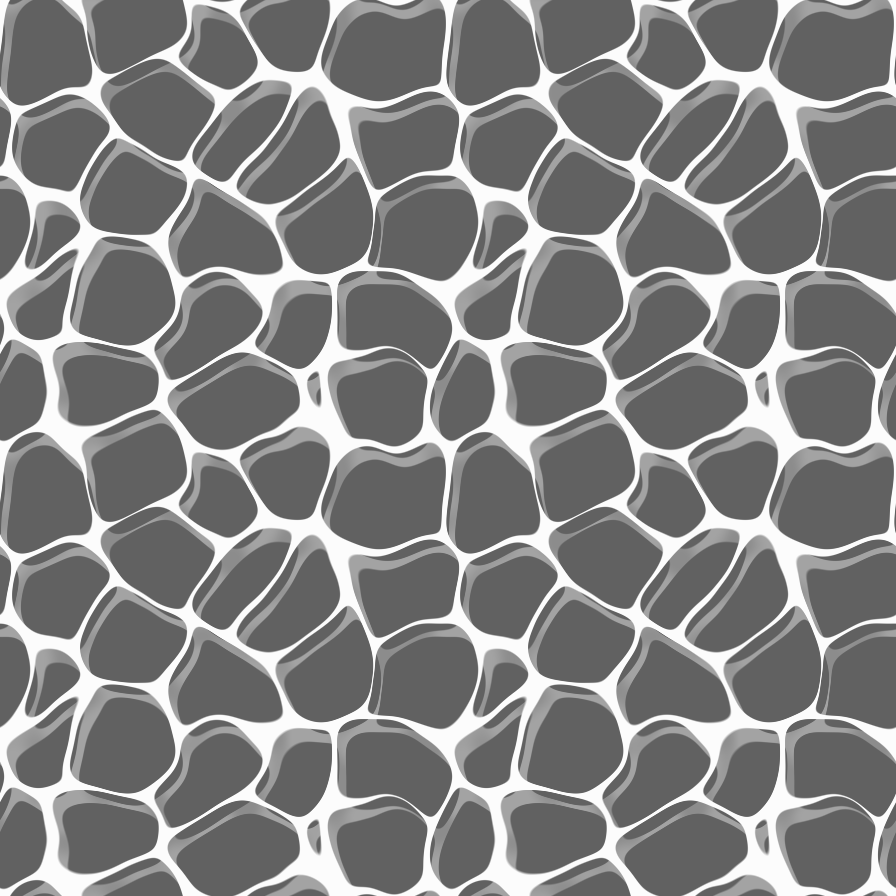
A Shadertoy shader for this texture:

```glsl
// Tiling web of white water-caustic lines on dark gray, with a gray shadow web.
// A wrapped, weighted Voronoi diagram gives large and small cells; a soft minimum
// of its edge distances rounds the corners, and gradient noise bends the lines.

const float REPEATS = 2.0;                    // tiles across and down
const float CELLS = 5.0;                      // cells per tile side
const float JITTER = 0.78;                    // scatter of cell sites
const float SIZE_VARIATION = 0.28;            // spread of cell weights
const float CORNER_SHARPNESS = 14.0;
const vec2 SHADOW_OFFSET = vec2(0.09, -0.14); // in cell units
const vec3 GROUND = vec3(0.38);
const vec3 SHADOW_DIM = vec3(0.55);
const vec3 SHADOW_LIT = vec3(0.64);
const vec3 LINE = vec3(0.99);

// Three random values for a lattice point that wraps at the given period
vec3 wrappedHash(vec2 lattice, float period, uint seed) {
    uvec2 wrapped = uvec2(mod(lattice + 0.5, period));
    uvec3 v = uvec3(wrapped, seed) * 1664525u + 1013904223u;
    v.x += v.y * v.z;
    v.y += v.z * v.x;
    v.z += v.x * v.y;
    v ^= v >> 16u;
    v.x += v.y * v.z;
    v.y += v.z * v.x;
    v.z += v.x * v.y;
    return vec3(v >> 8u) / float(1 << 24);
}

float cornerGradient(vec2 corner, vec2 p, float period, uint seed) {
    float angle = 6.28319 * wrappedHash(corner, period, seed).x;
    return dot(vec2(cos(angle), sin(angle)), p - corner);
}

// Periodic gradient noise, about -0.6 to 0.6
float gradientNoise(vec2 p, float period, uint seed) {
    vec2 i = floor(p);
    vec2 f = p - i;
    vec2 u = f * f * f * (f * (f * 6.0 - 15.0) + 10.0);
    vec2 e = vec2(1.0, 0.0);
    float low = mix(cornerGradient(i, p, period, seed),
                    cornerGradient(i + e.xy, p, period, seed), u.x);
    float high = mix(cornerGradient(i + e.yx, p, period, seed),
                     cornerGradient(i + e.xx, p, period, seed), u.x);
    return mix(low, high, u.y);
}

vec2 bend(vec2 p, float period, uint seed) {
    return vec2(gradientNoise(p, period, seed),
                gradientNoise(p, period, seed + 1u));
}

// Broad curves plus a small hand-drawn wobble
vec2 warp(vec2 p) {
    return p + 0.38 * bend(p, CELLS, 11u)
             + 0.06 * bend(p * 2.0, CELLS * 2.0, 23u);
}

// Cell site in xy, cell weight in z
vec3 cellSite(vec2 cell) {
    vec3 h = wrappedHash(cell, CELLS, 5u);
    return vec3(cell + 0.5 + JITTER * (h.xy - 0.5), SIZE_VARIATION * h.z);
}

float weightedDistance(vec2 p, vec3 site) {
    vec2 d = p - site.xy;
    return dot(d, d) - site.z;
}

// Soft distance to the nearest cell border; corners fill in
float borderDistance(vec2 p) {
    vec2 home = floor(p);
    vec3 owner = vec3(0.0);
    float nearest = 1e5;
    for (int y = -2; y <= 2; y++)
    for (int x = -2; x <= 2; x++) {
        vec3 site = cellSite(home + vec2(x, y));
        float d = weightedDistance(p, site);
        if (d < nearest) {
            nearest = d;
            owner = site;
        }
    }
    float total = 1e-6;
    for (int y = -2; y <= 2; y++)
    for (int x = -2; x <= 2; x++) {
        vec3 site = cellSite(home + vec2(x, y));
        float gap = length(site.xy - owner.xy);
        if (gap > 0.001) {
            float d = (weightedDistance(p, site) - nearest) / (2.0 * gap);
            total += exp(-CORNER_SHARPNESS * d);
        }
    }
    return -log(total) / CORNER_SHARPNESS;
}

// Coverage of the web, whose lines swell and taper along their length
float web(vec2 p, float halfWidth, float swell, float pixel) {
    float width = halfWidth + swell * gradientNoise(p, CELLS, 41u);
    width = max(width, 0.006);
    return 1.0 - smoothstep(width - pixel, width + pixel, borderDistance(warp(p)));
}

void mainImage(out vec4 fragColor, in vec2 fragCoord) {
    float scale = REPEATS * CELLS / iResolution.y;
    vec2 p = fragCoord * scale;
    float pixel = 0.75 * scale;

    float shadow = web(p - SHADOW_OFFSET, 0.032, 0.05, pixel);
    float line = web(p, 0.024, 0.04, pixel);

    // Shadow brightness drifts softly from place to place
    float patchTone = gradientNoise(p * 2.0, CELLS * 2.0, 67u);
    vec3 shadowColor = mix(SHADOW_DIM, SHADOW_LIT, smoothstep(-0.4, 0.1, patchTone));
    vec3 color = mix(GROUND, shadowColor, shadow);
    color = mix(color, LINE, line);
    fragColor = vec4(color, 1.0);
}
```
